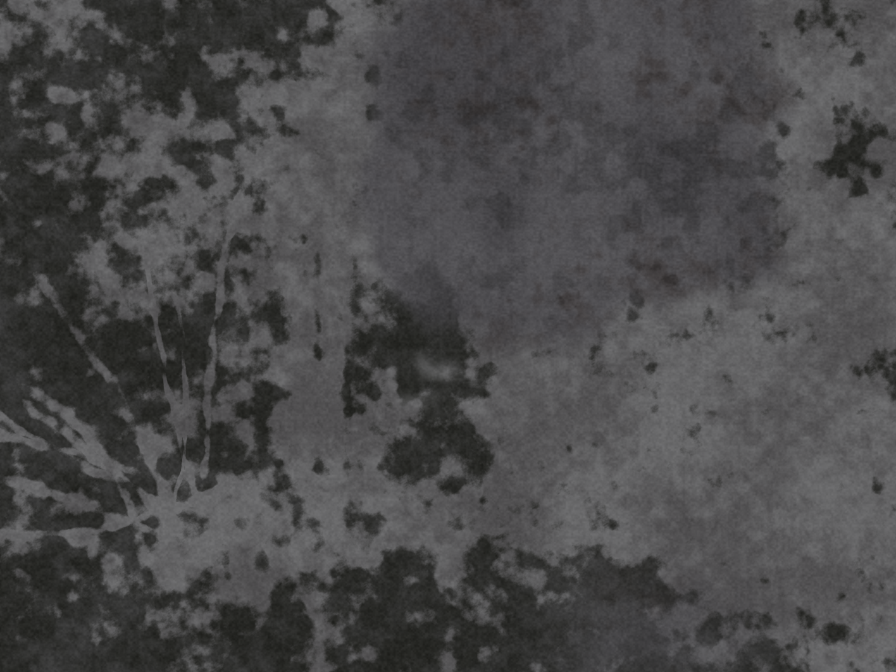
Give the GLSL for this texture, as a Shadertoy shader.

```glsl
const vec3 DARK = vec3(0.145, 0.147, 0.135);
const vec3 CHARCOAL = vec3(0.235, 0.235, 0.235);
const vec3 WORN = vec3(0.315, 0.31, 0.315);
const vec3 PALE = vec3(0.41, 0.41, 0.415);
const vec3 VEIL = vec3(0.285, 0.28, 0.295);
const vec3 RUST = vec3(0.215, 0.195, 0.195);

const float COVER_LEFT = -0.13;   // paint left on the worn side
const float COVER_RIGHT = 0.20;   // paint left on the sound side
const float PATCH_SCALE = 5.0;
const float SPECK_SCALE = 36.0;
const float EDGE_SOFTNESS = 0.12;
const float GRAIN = 0.075;
const float BAND_X = 0.49;
const float BAND_WIDTH = 0.055;
const vec2 SCRATCH_HUB = vec2(0.28, 0.25);
const int SCRATCHES = 10;

float hash(vec2 p) {
    return fract(sin(dot(p, vec2(127.1, 311.7))) * 43758.5453);
}

float noise(vec2 p) {
    vec2 i = floor(p), f = fract(p);
    f = f * f * (3.0 - 2.0 * f);
    return mix(mix(hash(i), hash(i + vec2(1, 0)), f.x),
               mix(hash(i + vec2(0, 1)), hash(i + vec2(1, 1)), f.x), f.y);
}

float fbm(vec2 p) {
    float sum = 0.0, amp = 0.52;
    for (int i = 0; i < 5; i++) {
        sum += amp * noise(p);
        p = mat2(1.6, 1.2, -1.2, 1.6) * p + 7.3;
        amp *= 0.5;
    }
    return sum;
}

float blob(vec2 p, vec2 centre, vec2 radius) {
    vec2 d = (p - centre) / radius;
    return exp(-dot(d, d));
}

// Bowed, broken lines fanning out of one hub
float scratches(vec2 p) {
    float mark = 0.0;
    for (int i = 0; i < SCRATCHES; i++) {
        float id = float(i);
        float h1 = hash(vec2(id, 1.7)), h2 = hash(vec2(id, 5.3)), h3 = hash(vec2(id, 9.1));
        float angle = mix(1.35, 3.3, (id + h1) / float(SCRATCHES));
        vec2 dir = vec2(cos(angle), sin(angle));
        vec2 q = p - SCRATCH_HUB - 0.2 * (vec2(h2, h3) - 0.5);
        float along = dot(q, dir) / mix(0.28, 0.65, h3);
        float across = dot(q, vec2(-dir.y, dir.x)) - (h2 - 0.5) * 0.6 * along * (1.0 - along);
        across += 0.008 * (noise(p * 30.0 + id) - 0.5);
        float width = mix(0.005, 0.013, h1);
        float line = 1.0 - smoothstep(0.2 * width, width, abs(across));
        line *= smoothstep(-0.05, 0.1, along) * (1.0 - smoothstep(0.8, 1.05, along));
        mark = max(mark, line * mix(0.5, 1.0, noise(p * 22.0 + id * 3.0)));
    }
    return mark;
}

// Signed amount of paint: above zero it holds, below it has flaked off
float paintCover(vec2 p, vec2 warped) {
    float cover = mix(COVER_LEFT, COVER_RIGHT, smoothstep(0.3, 0.62, warped.x));

    // Bare hollows and surviving islands
    cover -= 0.43 * blob(warped, vec2(0.64, 0.43), vec2(0.13, 0.15));
    cover -= 0.50 * blob(warped, vec2(0.86, 0.06), vec2(0.20, 0.11));
    cover -= 0.18 * blob(warped, vec2(0.54, 0.07), vec2(0.13, 0.09));
    cover += 0.22 * blob(warped, vec2(0.03, 0.24), vec2(0.07, 0.10));
    cover += 0.17 * blob(warped, vec2(0.32, 0.13), vec2(0.13, 0.13));
    cover += 0.14 * blob(warped, vec2(0.20, 0.96), vec2(0.14, 0.07));

    // Streaked upright band
    float band = blob(p, vec2(BAND_X, 0.62), vec2(BAND_WIDTH, 0.5));
    float streak = noise(vec2(p.x * 95.0, p.y * 5.0)) - 0.5;
    cover += band * (0.22 + 0.34 * streak);

    cover += 0.85 * (fbm(p * PATCH_SCALE) - 0.5);
    cover += 0.95 * (fbm(p * SPECK_SCALE + 31.0) - 0.5);
    return cover + 0.30 * scratches(p);
}

void mainImage(out vec4 fragColor, in vec2 fragCoord) {
    vec2 p = fragCoord / iResolution.y;
    vec2 warped = p + 0.16 * (vec2(fbm(p * 6.0 + 11.0), fbm(p * 6.0 + 47.0)) - 0.5);

    // Dark ground under flaked pale paint
    float mottle = fbm(p * 8.0 + 19.0);
    float fine = fbm(p * 55.0 + 5.0);
    vec3 ground = mix(DARK, CHARCOAL, smoothstep(0.3, 0.8, 0.5 * (mottle + fine)));
    vec3 paint = mix(WORN, PALE, smoothstep(0.3, 0.68, 0.6 * mottle + 0.4 * fine));
    float held = smoothstep(-EDGE_SOFTNESS, EDGE_SOFTNESS, paintCover(p, warped));
    vec3 color = mix(ground, paint, held);

    // Smooth grey veil, with rusty stains
    vec2 reach = abs(warped - vec2(0.85, 0.80)) / vec2(0.30, 0.29);
    float veil = 1.0 - smoothstep(0.8, 1.15, length(reach * reach));
    veil = max(0.75 * veil, 0.65 * blob(warped, vec2(0.97, 0.05), vec2(0.13, 0.08)));
    float stain = smoothstep(0.5, 0.72, 0.5 * (fbm(p * 7.0 + 63.0) + fbm(p * 45.0)));
    vec3 veilColor = mix(VEIL + 0.14 * (mottle - 0.5), RUST, 0.8 * stain);
    color = mix(color, veilColor, veil);

    // Two chalky smudges in the bare hollow
    float smudge = blob(warped, vec2(0.66, 0.45), vec2(0.025, 0.018))
                 + 0.6 * blob(warped, vec2(0.61, 0.405), vec2(0.03, 0.015));
    color = mix(color, PALE, 0.75 * min(smudge, 1.0));

    // Fine grain
    color += GRAIN * (0.6 * noise(p * 230.0) + 0.4 * noise(p * 390.0 + 3.0) - 0.5);
    fragColor = vec4(color, 1.0);
}
```
